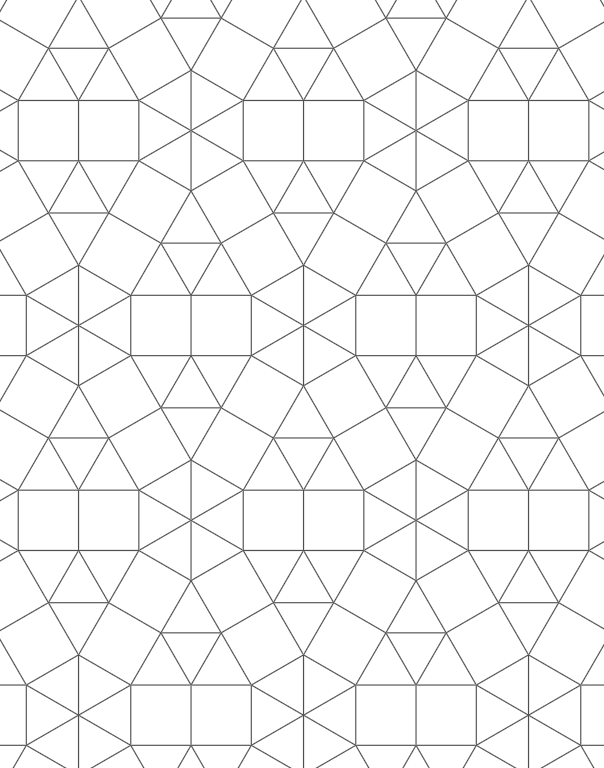
Give the GLSL for this pattern, as a Shadertoy shader.

```glsl
const float ROOT3 = sqrt(3.0);

float segmentDistance(vec2 p, vec2 a, vec2 b) {
    vec2 ab = b - a;
    return length(p - a - ab * clamp(dot(p - a, ab) / dot(ab, ab), 0.0, 1.0));
}

// Offset from the nearest hexagon centre; every tile edge has length 1
vec2 hexCell(vec2 p) {
    vec2 period = (2.0 + ROOT3) * vec2(1.0, ROOT3);
    vec2 a = mod(p + 0.5 * period, period) - 0.5 * period;
    vec2 b = mod(p, period) - 0.5 * period;
    return dot(a, a) < dot(b, b) ? a : b;
}

// Mirror a cell into its wedge between 0 and 30 degrees
vec2 foldWedge(vec2 p) {
    vec2 normal = vec2(-0.5, 0.5 * ROOT3);
    p = abs(p);
    p -= 2.0 * max(dot(p, normal), 0.0) * normal;
    return vec2(p.x, abs(p.y));
}

// Distance to the edges of the hexagons, squares and triangles
float tilingDistance(vec2 p) {
    p = foldWedge(hexCell(p));
    vec2 corner = vec2(0.5 * ROOT3, 0.5);
    vec2 middle = corner + vec2(1.0, 0.0);
    float d = segmentDistance(p, vec2(0.0), corner);                  // spoke
    d = min(d, segmentDistance(p, vec2(corner.x, 0.0), corner));      // hexagon side
    d = min(d, segmentDistance(p, corner, middle));                   // square side
    d = min(d, segmentDistance(p, vec2(middle.x, 0.0), middle));      // shared square side
    return min(d, segmentDistance(p, middle, middle + 0.5 * vec2(-0.5, 0.5 * ROOT3))); // inner triangle
}

void mainImage(out vec4 fragColor, in vec2 fragCoord) {
    vec2 uv = (fragCoord - 0.5 * iResolution.xy) / iResolution.y;
    float edgeLength = 0.0785;
    float d = edgeLength * tilingDistance((uv - vec2(0.002, 0.0762)) / edgeLength);

    // Box-filtered coverage keeps thin lines at their true weight
    float halfWidth = 0.00071;
    float blur = 1.15 / iResolution.y;
    float ink = clamp((halfWidth - d) / blur + 0.5, 0.0, 1.0)
              - clamp((-halfWidth - d) / blur + 0.5, 0.0, 1.0);

    fragColor = vec4(mix(vec3(1.0), vec3(0.27), ink), 1.0);
}
```
